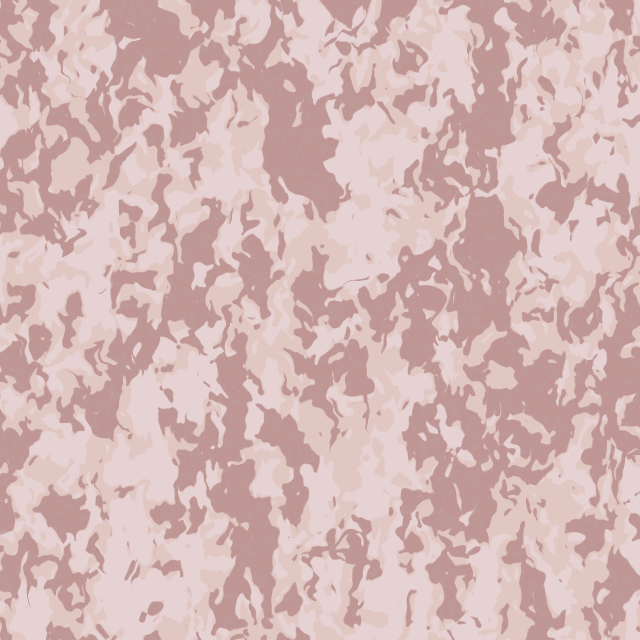
A three.js fragment shader for this texture:

```glsl
// Weathered, flaking plaster in three flat pink tones with upright ragged patches.

varying vec2 vUv;

const vec3 PALE_PINK = vec3(0.902, 0.822, 0.826);
const vec3 PEACH = vec3(0.884, 0.780, 0.760);
const vec3 ROSE = vec3(0.750, 0.590, 0.580);
const vec3 ROSE_COOL = vec3(0.742, 0.600, 0.598);

const float ROSE_LEVEL = -0.40;    // below this height the rose base shows
const float PEACH_LEVEL = 0.22;    // below this tone a flake is peach
const float EDGE_WIDTH = 0.0021;   // softness of the outlines
const float NOISE_SPREAD = 0.2145; // standard deviation of one noise layer
const vec2 BROAD_STRETCH = vec2(1.0, 0.45);
const vec2 GRAIN_STRETCH = vec2(1.0, 0.68);

float hash(vec2 cell) {
  vec3 q = fract(vec3(cell.xyx) * 0.1031);
  q += dot(q, q.yzx + 33.33);
  return fract((q.x + q.y) * q.z);
}

// Value noise, centred on zero
float noise(vec2 p) {
  vec2 cell = floor(p);
  vec2 f = fract(p);
  f = f * f * (3.0 - 2.0 * f);
  float low = mix(hash(cell), hash(cell + vec2(1.0, 0.0)), f.x);
  float high = mix(hash(cell + vec2(0.0, 1.0)), hash(cell + vec2(1.0, 1.0)), f.x);
  return mix(low, high, f.y) - 0.5;
}

// Noise on a turned grid, so that the layers do not line up
float layer(vec2 p, float frequency, float angle) {
  float c = cos(angle);
  float s = sin(angle);
  return noise(mat2(c, s, -s, c) * p * frequency + angle * 37.0 + 160.0);
}

vec2 warp(vec2 p, float frequency, float angle) {
  return vec2(layer(p, frequency, angle), layer(p, frequency, angle + 2.3));
}

// x: height over the rose base, y: tone of the flakes
vec2 surface(vec2 uv) {
  vec2 p = uv + 0.028 * warp(uv, 24.0, 0.4) + 0.011 * warp(uv, 72.0, 1.1);
  vec2 broad = p * BROAD_STRETCH;
  vec2 grain = p * GRAIN_STRETCH;

  float height = 0.57 * layer(broad, 16.0, 0.6)
               + 0.56 * layer(grain, 35.0, 1.9)
               + 0.52 * layer(grain, 70.0, 2.7)
               + 0.30 * layer(grain, 125.0, 3.8);
  height /= NOISE_SPREAD;

  // Thin broken slits through the flakes
  float ridge = abs(layer(broad, 24.0, 4.4));
  float gaps = smoothstep(0.0, 0.2, layer(uv, 18.0, 5.2));
  height -= 1.2 * gaps * (1.0 - smoothstep(0.0, 0.07, ridge));

  float tint = 0.40 * layer(broad, 20.0, 2.2)
             + 0.62 * layer(grain, 46.0, 0.9)
             + 0.62 * layer(grain, 92.0, 5.7);
  tint /= NOISE_SPREAD;
  return vec2(height, 0.6 * height + 0.8 * tint);
}

// Even outline width wherever the field is steep or flat
float cover(float value, vec2 slope) {
  float reach = max(length(slope), 0.02);
  return smoothstep(-0.7, 0.7, value / reach);
}

void main() {
  vec2 here = surface(vUv);
  vec2 across = surface(vUv + vec2(EDGE_WIDTH, 0.0)) - here;
  vec2 up = surface(vUv + vec2(0.0, EDGE_WIDTH)) - here;

  float flake = cover(here.x - ROSE_LEVEL, vec2(across.x, up.x));
  float pale = cover(here.y - PEACH_LEVEL, vec2(across.y, up.y));

  // Faint mottling within the rose base
  float mottle = smoothstep(0.05, 0.25, noise(vUv * 190.0));
  vec3 base = mix(ROSE, ROSE_COOL, mottle);

  gl_FragColor = vec4(mix(base, mix(PEACH, PALE_PINK, pale), flake), 1.0);
}
```
